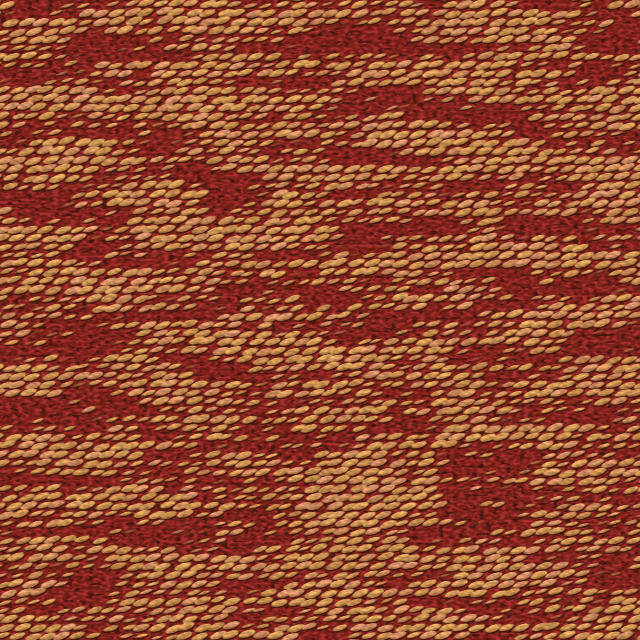
Write a WebGL 2 fragment shader that draws this texture.

```glsl
#version 300 es
precision highp float;

uniform vec2 u_resolution;
out vec4 fragColor;

const vec2 GRID = vec2(42.0, 74.0);          // stitches across, rows up
const vec2 STITCH_RADIUS = vec2(0.0128, 0.0053);
const float SLANT = 0.27;
const float ROW_WAVE = 0.0045;
const vec2 JITTER = vec2(0.36, 0.26);
const vec2 PATCH_SCALE = vec2(4.5, 21.0);
const vec2 STREAK_SCALE = vec2(10.0, 62.0);
const vec2 SHADOW_OFFSET = vec2(0.0008, -0.0019);

const vec3 RED = vec3(0.58, 0.15, 0.135);
const vec3 CRIMSON = vec3(0.66, 0.19, 0.19);
const vec3 BROWN = vec3(0.36, 0.10, 0.06);
const vec3 SHADOW = vec3(0.22, 0.08, 0.04);
const vec3 GOLD = vec3(0.86, 0.64, 0.36);
const vec3 PEACH = vec3(0.86, 0.59, 0.43);
const vec3 OCHRE = vec3(0.60, 0.38, 0.20);

float hash(vec2 cell, uint seed) {
    uvec2 v = uvec2(ivec2(cell)) * uvec2(1597u, 7919u) + seed * 9176u;
    uint h = v.x ^ (v.y * 40503u);
    h = (h ^ (h >> 15)) * 73244475u;
    h = (h ^ (h >> 13)) * 73244475u;
    return float((h ^ (h >> 16)) & 65535u) / 65535.0;
}

vec2 gradient(vec2 cell) {
    float angle = 6.28319 * hash(cell, 11u);
    return vec2(cos(angle), sin(angle));
}

float gradientNoise(vec2 p) {
    vec2 i = floor(p), f = p - i;
    vec2 w = f * f * f * (f * (f * 6.0 - 15.0) + 10.0);
    vec2 e = vec2(1.0, 0.0);
    float low = mix(dot(gradient(i), f), dot(gradient(i + e), f - e), w.x);
    float high = mix(dot(gradient(i + e.yx), f - e.yx), dot(gradient(i + 1.0), f - 1.0), w.x);
    return mix(low, high, w.y);
}

// Signed distance to a slanted ellipse, approximate
float stitchDistance(vec2 q, vec2 radius) {
    q.y -= SLANT * q.x;
    return (length(q / radius) - 1.0) * radius.y;
}

// How much of the light yarn shows at a place
float coverage(vec2 p, float chance) {
    float n = 1.1 * gradientNoise(p * PATCH_SCALE)
            + 0.75 * gradientNoise(p * STREAK_SCALE + 31.0)
            + 0.45 * (chance - 0.5);
    return smoothstep(-0.38, 0.28, n);
}

// Fine red weave with dark gaps
vec3 groundColor(vec2 p) {
    float row = p.y * GRID.y;
    float twill = 0.5 + 0.5 * sin(6.28319 * (p.x * GRID.x * 2.0 - row * 0.9
                + 1.2 * gradientNoise(p * vec2(30.0, 90.0))));
    float fibre = gradientNoise(p * vec2(110.0, 230.0));
    float gap = 0.5 + 0.5 * cos(6.28319 * row);
    vec3 color = mix(RED, CRIMSON, smoothstep(0.0, 0.45, fibre));
    color = mix(color, BROWN, clamp(0.2 + 0.4 * twill * gap - 1.1 * fibre, 0.0, 0.9));
    float speck = smoothstep(0.12, 0.4, gradientNoise(p * vec2(95.0, 190.0) + 57.0));
    return mix(color, SHADOW, 0.75 * speck);
}

vec3 stitchColor(vec2 p, vec2 q, vec2 radius, vec2 cell) {
    float fibre = gradientNoise(p * vec2(120.0, 260.0) + 13.0);
    float height = (q.y - SLANT * q.x) / radius.y;
    vec3 color = mix(GOLD, PEACH, smoothstep(0.35, 0.9, hash(cell, 5u)));
    color = mix(color, OCHRE, 0.35 * hash(cell, 6u));
    color = mix(color, OCHRE, 0.75 * smoothstep(0.1, -1.0, height));
    return color * (1.0 + 0.32 * fibre + 0.06 * height);
}

void main() {
    float pixel = 1.0 / u_resolution.y;
    vec2 p = gl_FragCoord.xy * pixel;
    p.y += ROW_WAVE * gradientNoise(p * vec2(6.0, 9.0))
         + 0.4 * ROW_WAVE * gradientNoise(p * vec2(19.0, 25.0));
    vec3 color = groundColor(p);

    // Stitches overlap from the top row downward
    for (int j = 1; j >= -1; j--) {
        float row = floor(p.y * GRID.y) + float(j);
        float shift = hash(vec2(row, 3.0), 1u);
        float column = floor(p.x * GRID.x - shift);
        for (int i = -1; i <= 1; i++) {
            vec2 cell = vec2(column + float(i), row);
            vec2 wobble = (vec2(hash(cell, 2u), hash(cell, 3u)) - 0.5) * JITTER;
            vec2 center = (cell + 0.5 + wobble + vec2(shift, 0.0)) / GRID;
            float size = coverage(center, hash(cell, 4u));
            float visible = smoothstep(0.04, 0.16, size);
            vec2 radius = STITCH_RADIUS * mix(vec2(0.6, 0.32), vec2(1.0), size);
            vec2 q = p - center;
            float outline = 0.0006 * gradientNoise(p * 170.0);
            float shade = stitchDistance(q - SHADOW_OFFSET, radius) + outline;
            float body = stitchDistance(q, radius) + outline;
            color = mix(color, SHADOW, 0.85 * visible * smoothstep(0.0011, -0.0007, shade));
            float mask = visible * smoothstep(0.6 * pixel, -0.6 * pixel, body);
            color = mix(color, stitchColor(p, q, radius, cell), mask);
        }
    }
    fragColor = vec4(clamp(color, 0.0, 1.0), 1.0);
}
```
